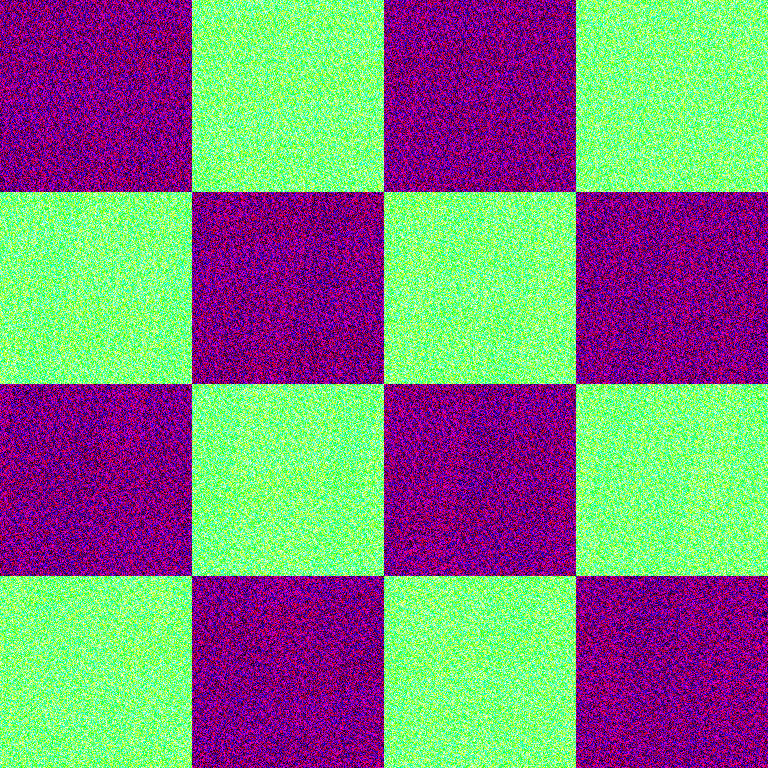
This pattern is drawn by a Shadertoy shader. Its source:

```glsl
// Checkerboard of four by four squares filled with very fine colour static.
// Green is fully on or off per square; red and blue are uniform random values
// per grain, averaged over each pixel. Squares and grains wrap at the edges.

#define REPEATS 2.0      // light and dark pairs across and down
#define GRAINS 768.0     // static grains across and down
#define DARK_GREEN 0.0   // green level of the dark squares
#define LIGHT_GREEN 1.0  // green level of the light squares
#define GRAIN_LOW 0.0    // lowest red or blue level
#define GRAIN_HIGH 1.0   // highest red or blue level

float hash(vec2 p) {
    return fract(sin(dot(p, vec2(12.9898, 78.233))) * 43758.5453);
}

// Independent red and blue levels of one grain, wrapped to the canvas
vec2 grain(vec2 cell) {
    vec2 id = mod(cell, GRAINS);
    vec2 level = vec2(hash(id + 0.37), hash(id.yx + vec2(71.13, 19.71)));
    return mix(vec2(GRAIN_LOW), vec2(GRAIN_HIGH), level);
}

// Mean of the square grains under one pixel, weighted by covered area
vec2 grainField(vec2 uv) {
    vec2 grainsPerPixel = GRAINS / iResolution.xy;
    vec2 low = uv * GRAINS - 0.5 * grainsPerPixel;
    vec2 high = low + grainsPerPixel;
    vec2 first = floor(low);
    ivec2 span = ivec2(ceil(grainsPerPixel)) + 1;
    vec2 total = vec2(0.0);
    for (int j = 0; j < span.y; j++) {
        for (int i = 0; i < span.x; i++) {
            vec2 cell = first + vec2(i, j);
            vec2 overlap = max(min(high, cell + 1.0) - max(low, cell), 0.0);
            total += grain(cell) * overlap.x * overlap.y;
        }
    }
    return total / (grainsPerPixel.x * grainsPerPixel.y);
}

// 1 in light squares, 0 in dark ones, with edges one pixel wide
float checker(vec2 uv) {
    vec2 edgeDistance = (0.25 - abs(fract(uv * REPEATS + 0.25) - 0.5)) / REPEATS;
    vec2 side = clamp(2.0 * edgeDistance * iResolution.xy, -1.0, 1.0);
    return 0.5 + 0.5 * side.x * side.y;
}

void mainImage(out vec4 fragColor, in vec2 fragCoord) {
    vec2 uv = fragCoord / iResolution.xy;
    vec2 redBlue = grainField(uv);
    float green = mix(DARK_GREEN, LIGHT_GREEN, checker(uv));
    fragColor = vec4(redBlue.x, green, redBlue.y, 1.0);
}
```
